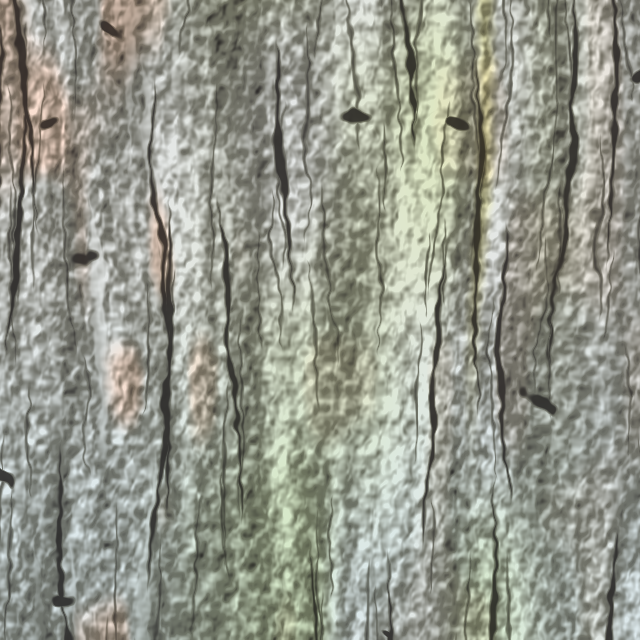
Reproduce this texture procedurally as a Shadertoy shader.

```glsl
// Weathered bark: gritty grey wood with upright fibres, tapering cracks,
// broken notches and pale splinters. Stretched value noise gives the fibres and
// grit; jittered cells scatter the cracks; broad noise tints moss and rust.

const vec3 CRACK_DARK = vec3(0.15, 0.14, 0.14);
const vec3 WOOD_GREY = vec3(0.45, 0.45, 0.415);
const vec3 WOOD_PALE = vec3(0.82, 0.83, 0.82);
const vec3 MOSS_TINT = vec3(0.97, 1.0, 0.85);
const vec3 COOL_TINT = vec3(0.97, 1.01, 1.03);
const vec3 RUST_TINT = vec3(1.10, 0.97, 0.91);
const vec3 LICHEN_TINT = vec3(1.06, 1.03, 0.78);

vec2 hash2(vec2 p) {
    vec3 q = fract(p.xyx * vec3(0.1031, 0.1030, 0.0973));
    q += dot(q, q.yzx + 33.33);
    return fract((q.xx + q.yz) * q.zy);
}

float noise(vec2 p) {
    vec2 i = floor(p), f = fract(p);
    f = f * f * (3.0 - 2.0 * f);
    float low = mix(hash2(i).x, hash2(i + vec2(1, 0)).x, f.x);
    float high = mix(hash2(i + vec2(0, 1)).x, hash2(i + vec2(1, 1)).x, f.x);
    return mix(low, high, f.y);
}

// Noise centred on zero, with its own frequency per axis
float grain(vec2 p, vec2 frequency, float seed) {
    return noise(p * frequency + seed) - 0.5;
}

// Difference of two nearby samples: small bumps lit from the upper left
float relief(vec2 p, vec2 frequency, float seed) {
    vec2 toLight = vec2(-0.45, 0.6) / frequency;
    return grain(p, frequency, seed) - grain(p + toLight, frequency, seed);
}

// Upright tapering streaks, one per jittered cell; returns coverage
float streaks(vec2 p, vec2 grid, float width, float soft, float density, float seed) {
    vec2 cell = floor(p * grid);
    float cover = 0.0;
    for (int j = -1; j <= 1; j++)
    for (int i = -1; i <= 1; i++) {
        vec2 id = cell + vec2(i, j);
        vec2 place = hash2(id + seed);
        vec2 form = hash2(id + seed + 37.0);
        float present = step(hash2(id + seed + 71.0).x, density);
        vec2 d = p - (id + place) / grid;
        float along = d.y * grid.y / mix(0.35, 0.9, form.x);
        float taper = max(1.0 - along * along, 0.0);
        float bend = d.y * (form.y - 0.5) * 0.16
                   + 0.014 * (noise(vec2(p.y * 13.0, place.x * 50.0 + seed)) - 0.5);
        float ragged = mix(0.25, 1.2, noise(vec2(p.y * 38.0, place.y * 50.0 + seed)));
        float gap = abs(d.x - bend) - width * taper * ragged;
        float body = 1.0 - smoothstep(-soft, soft, gap);
        cover = max(cover, present * body * smoothstep(0.0, 0.25, taper));
    }
    return cover;
}

// Short ragged hollows; x is the hollow, y the pale lip below it
vec2 notches(vec2 p, vec2 grid, float density, float seed) {
    vec2 cell = floor(p * grid);
    vec2 marks = vec2(0.0);
    for (int j = -1; j <= 1; j++)
    for (int i = -1; i <= 1; i++) {
        vec2 id = cell + vec2(i, j);
        vec2 form = hash2(id + seed + 19.0);
        float present = step(hash2(id + seed + 53.0).x, density);
        vec2 d = p - (id + hash2(id + seed)) / grid;
        d.y += d.x * (form.y - 0.4) * 1.2;
        vec2 size = mix(vec2(0.009, 0.005), vec2(0.026, 0.013), form.x);
        float rough = 0.9 * grain(p, vec2(70.0), seed);
        float hollow = 1.0 - smoothstep(0.6, 1.15, length(d / size) + rough);
        float lip = 1.0 - smoothstep(0.5, 1.2, length((d + vec2(0.0, size.y * 1.7)) / size) + rough);
        marks = max(marks, present * vec2(hollow, lip));
    }
    return marks;
}

vec3 woodRamp(float tone) {
    vec3 shade = mix(CRACK_DARK, WOOD_GREY, smoothstep(0.0, 1.0, (tone + 0.02) / 0.47));
    return mix(shade, WOOD_PALE, clamp((tone - 0.45) / 0.37, 0.0, 1.2));
}

void mainImage(out vec4 fragColor, in vec2 fragCoord) {
    vec2 uv = fragCoord / iResolution.y;

    // Fibres meander slowly, and grit roughens every edge
    vec2 p = uv;
    p.x += 0.035 * grain(uv, vec2(5.0, 2.5), 3.0) + 0.006 * grain(uv, vec2(85.0, 60.0), 8.0);

    // Fibres and grit
    float broad = grain(uv, vec2(5.0, 3.0), 11.0);
    float fibre = 0.26 * grain(p, vec2(18.0, 1.8), 21.0) + 0.30 * grain(p, vec2(52.0, 4.5), 31.0);
    float grit = 0.30 * relief(p, vec2(92.0, 62.0), 41.0) + 0.30 * grain(p, vec2(125.0, 80.0), 51.0)
               + 0.20 * relief(p, vec2(180.0, 130.0), 61.0);

    // Pale splinters, mostly on the left, are smoother than the bark
    float leftSide = 1.0 - smoothstep(0.22, 0.42, uv.x);
    float splinter = leftSide * streaks(p, vec2(9.0, 3.0), 0.011, 0.003, 0.4, 5.0);
    float tone = 0.60 + 0.18 * broad + fibre + grit * mix(1.0, 0.4, splinter);
    tone += 0.13 * splinter;

    // Cracks in two sizes, with a soft shadow around the large ones
    float crack = streaks(p, vec2(7.0, 2.2), 0.0065, 0.0025, 0.6, 13.0);
    float shadow = streaks(p, vec2(7.0, 2.2), 0.011, 0.012, 0.6, 13.0);
    float fissure = streaks(p, vec2(22.0, 5.0), 0.0026, 0.0022, 0.55, 23.0);
    vec2 notch = notches(p, vec2(6.0, 5.0), 0.4, 43.0);
    tone += 0.14 * notch.y - 0.10 * shadow;
    tone = mix(tone, 0.10, max(0.95 * max(crack, notch.x), 0.72 * fissure));

    // Moss in the middle, cool grey low down, rust on the left, a lichen streak
    float moss = smoothstep(0.42, 0.1, abs(uv.x - 0.58)) * smoothstep(-0.35, 0.25, grain(p, vec2(9.0, 2.5), 73.0));
    float rust = smoothstep(0.05, 0.3, grain(p, vec2(16.0, 5.0), 83.0)) * mix(0.25, 1.0, leftSide);
    float lichen = smoothstep(0.022, 0.0, abs(p.x - 0.745)) * smoothstep(0.2, 0.7, uv.y);
    vec3 color = woodRamp(tone);
    color *= mix(vec3(1.0), COOL_TINT, smoothstep(0.65, 0.1, uv.y));
    color *= mix(vec3(1.0), MOSS_TINT, moss);
    color *= mix(vec3(1.0), RUST_TINT, rust);
    color *= mix(vec3(1.0), LICHEN_TINT, 0.7 * lichen);
    fragColor = vec4(clamp(color, 0.0, 1.0), 1.0);
}
```
